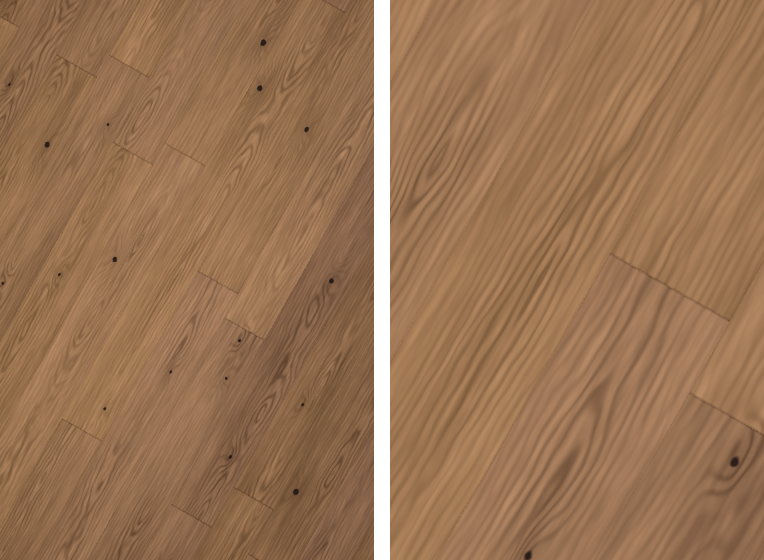
Left, the full canvas; right, a detail of the centre.
A Shadertoy shader for this texture:

```glsl
// Diagonal oak plank floor with cathedral grain, fine fibres and dark knots.

vec2 hash2(vec2 p) {
    vec3 q = fract(p.xyx * vec3(0.1031, 0.1030, 0.0973));
    q += dot(q, q.yzx + 33.33);
    return fract((q.xx + q.yz) * q.zy);
}

float cornerSlope(vec2 cell, vec2 offset) {
    float angle = 6.2832 * hash2(cell).x;
    return dot(vec2(cos(angle), sin(angle)), offset);
}

float gradientNoise(vec2 p) {
    vec2 i = floor(p), f = p - i;
    vec2 u = f * f * f * (f * (f * 6.0 - 15.0) + 10.0);
    vec2 e = vec2(1.0, 0.0);
    return mix(mix(cornerSlope(i, f), cornerSlope(i + e, f - e), u.x),
               mix(cornerSlope(i + e.yx, f - e.yx), cornerSlope(i + 1.0, f - 1.0), u.x), u.y);
}

// Returns dark core, brown halo and grain bulge of the knots in one plank row.
vec3 knots(vec2 p, float row, float width) {
    vec3 sum = vec3(0.0);
    float cell = floor(p.y / 0.25);
    for (float k = -1.0; k <= 1.0; k++) {
        vec2 id = vec2(row * 7.0 + 310.0, cell + k + 57.0);
        vec2 place = hash2(id), kind = hash2(id + 91.0);
        if (kind.x > 0.45) continue;
        vec2 d = p - vec2((place.x - 0.5) * width * 0.7, (cell + k + place.y) * 0.25);
        float radius = mix(0.0022, 0.0055, kind.y * kind.y);
        float spread = length(d * vec2(1.0, 0.38)) / (radius * 2.0 + 0.003);
        float wobble = 0.0012 * gradientNoise(p * 220.0);
        float core = length(d * vec2(1.0, 0.8)) + wobble;
        sum.x = max(sum.x, 1.0 - smoothstep(radius - 0.0014, radius + 0.001, core));
        sum.y += exp(-spread * 1.1);
        sum.z += exp(-spread * spread * 0.6) * (2.0 + 2.0 * kind.y);
    }
    return sum;
}

void mainImage(out vec4 fragColor, in vec2 fragCoord) {
    vec2 uv = fragCoord / iResolution.y;
    float pixel = 1.0 / iResolution.y;

    // Plank layout: x runs across the boards, y along them
    vec2 p = vec2(dot(uv, vec2(0.87, -0.493)), dot(uv, vec2(0.493, 0.87)));
    float width = 0.082, boardLength = 0.88;
    float row = floor(p.x / width + 0.35);
    float x = p.x - (row + 0.15) * width;
    float along = p.y / boardLength + hash2(vec2(row + 40.0, 5.0)).x;
    vec2 board = vec2(row + 70.0, floor(along) + 20.0);
    vec2 seed = hash2(board), look = hash2(board + 133.0);
    vec2 g = p + seed * 37.0;

    // Growth rings: a wandering trunk axis sliced by the board surface
    vec3 knot = knots(vec2(x, p.y), row, width);
    float centre = x - (seed.x - 0.5) * 0.045 + 0.012 * gradientNoise(vec2(g.y * 4.0, 3.5));
    float depth = 0.055 * gradientNoise(vec2(g.y * 3.0, seed.y * 50.0))
                + 0.004 * gradientNoise(g * vec2(40.0, 14.0));
    float rings = length(vec2(centre, depth)) / 0.0052 + knot.z
                + 0.9 * gradientNoise(g * vec2(45.0, 13.0))
                + 0.3 * gradientNoise(g * vec2(130.0, 45.0));
    float late = 0.5 + 0.5 * cos(6.2832 * rings);
    late = mix(0.375, late * late, 1.0 - smoothstep(0.3, 0.75, fwidth(rings)));
    float figure = exp(-centre * centre / 0.0005)
                 * smoothstep(-0.25, 0.3, gradientNoise(vec2(g.y * 5.0, 8.3)) + 0.1);

    // Fibres and long streaks
    float fibre = gradientNoise(g * vec2(250.0, 14.0));
    float pores = gradientNoise(g * vec2(330.0, 45.0));
    float streak = gradientNoise(g * vec2(85.0, 4.0));
    float broad = gradientNoise(g * vec2(24.0, 2.5));

    // Tone from dark to light oak
    float tone = 0.74 + 0.24 * (look.x - 0.5) - 0.16 * step(0.84, look.y);
    tone += 0.30 * fibre + 0.16 * pores + 0.26 * streak + 0.30 * broad;
    tone -= (late - 0.3) * (0.16 + 0.42 * figure) * (1.0 + 0.7 * pores);
    tone -= 0.08 * figure + 0.45 * min(knot.y, 1.0);

    // Soft light, strongest left of the middle
    vec2 fromLight = fragCoord / iResolution.xy - vec2(0.42, 0.48);
    tone -= 0.75 * dot(fromLight, fromLight);
    tone -= 0.22 * smoothstep(0.1, 0.75, fromLight.x - fromLight.y);

    // Thin joints between boards
    float side = (0.5 * width - abs(x));
    float end = (0.5 - abs(fract(along) - 0.5)) * boardLength;
    float soft = 0.0008 + pixel;
    tone -= 0.16 * (1.0 - smoothstep(0.0, soft, side));
    tone -= 0.38 * (1.0 - smoothstep(0.0, soft, end));

    vec3 darkOak = vec3(0.47, 0.34, 0.232), lightOak = vec3(0.70, 0.53, 0.382);
    vec3 color = mix(darkOak, lightOak, clamp(tone, -0.7, 1.15));
    color.b += 0.022 * (look.y - 0.5) + 0.02 * fromLight.x;
    color = mix(color, vec3(0.13, 0.09, 0.08), 0.9 * knot.x);
    fragColor = vec4(color, 1.0);
}
```
